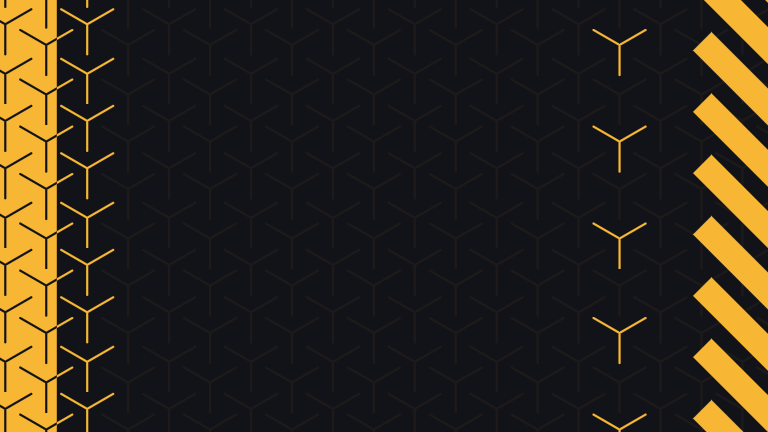
A Shadertoy shader for this background:

```glsl
// Dark panel with a staggered lattice of three-armed marks, a bright band on
// the left that inverts them, and diagonal hazard bars on the right.
// Marks are segment distances in repeated cells; bars repeat along a diagonal.

// All lengths are in design units: the canvas is 432 units high, y runs down.
const float CANVAS_HEIGHT = 432.0;
const vec3 NIGHT = vec3(0.070, 0.073, 0.093);
const vec3 AMBER = vec3(0.970, 0.718, 0.208);
const vec3 FAINT = vec3(0.120, 0.101, 0.102);

const float BAND_WIDTH = 56.8;

const vec2 MARK_ORIGIN = vec2(5.3, 25.0);    // first mark of even columns
const vec2 MARK_STAGGER = vec2(40.95, 20.7); // shift to odd columns
const vec2 MARK_CELL = vec2(81.9, 48.0);
const vec2 ARM_TIP = vec2(26.0, -15.0);
const vec2 STEM_TIP = vec2(0.0, 30.0);
const float STROKE_RADIUS = 1.1;
const float ROW_WOBBLE = 0.9;
const float LAST_BRIGHT_COLUMN = 2.0;
const float ACCENT_COLUMN = 15.0;

const float BAR_PERIOD = 61.33;
const float BAR_SPAN = 37.0;      // vertical extent of a bar's slanted side
const float BAR_OFFSET = -679.5;  // y - x along the upper edge of bar zero
const float BAR_START = 743.5;    // x + y along the cut end of bar zero

float coverage(float dist, float pixel) {
    return smoothstep(0.7, -0.7, dist / pixel);
}

float segmentDistance(vec2 p, vec2 tip) {
    return length(p - tip * clamp(dot(p, tip) / dot(tip, tip), 0.0, 1.0));
}

float markDistance(vec2 p) {
    p.x = abs(p.x);
    return min(segmentDistance(p, ARM_TIP), segmentDistance(p, STEM_TIP)) - STROKE_RADIUS;
}

// Bars slope down to the right and are cut square at their left end.
float barDistance(vec2 p) {
    float across = p.y - p.x - BAR_OFFSET;
    float index = floor((across + 0.5 * (BAR_PERIOD - BAR_SPAN)) / BAR_PERIOD);
    across -= index * BAR_PERIOD;
    float side = abs(across - 0.5 * BAR_SPAN) - 0.5 * BAR_SPAN;
    float end = BAR_START + index * BAR_PERIOD - p.x - p.y;
    return max(side, end) * inversesqrt(2.0);
}

void mainImage(out vec4 fragColor, in vec2 fragCoord) {
    float pixel = CANVAS_HEIGHT / iResolution.y;
    vec2 p = vec2(fragCoord.x, iResolution.y - fragCoord.y) * pixel;

    // Background and left band
    float band = coverage(p.x - BAND_WIDTH, pixel);
    vec3 color = mix(NIGHT, AMBER, band);

    // Marks: even columns, then odd columns
    for (int parity = 0; parity < 2; parity++) {
        vec2 local = p - MARK_ORIGIN - float(parity) * MARK_STAGGER;
        vec2 center = vec2(0.0, 0.5 * (ARM_TIP.y + STEM_TIP.y));
        vec2 cell = floor((local - center) / MARK_CELL + 0.5);
        local -= cell * MARK_CELL;
        local.y -= ROW_WOBBLE * cos(2.0944 * (cell.y - 1.0) - 0.4);

        float column = 2.0 * cell.x + float(parity);
        bool accent = column == ACCENT_COLUMN && mod(cell.y, 2.0) < 0.5;
        bool bright = column <= LAST_BRIGHT_COLUMN || accent;
        vec3 ink = mix(bright ? AMBER : FAINT, NIGHT, band);
        color = mix(color, ink, coverage(markDistance(local), pixel));
    }

    // Hazard bars
    color = mix(color, AMBER, coverage(barDistance(p), pixel));
    fragColor = vec4(color, 1.0);
}
```
